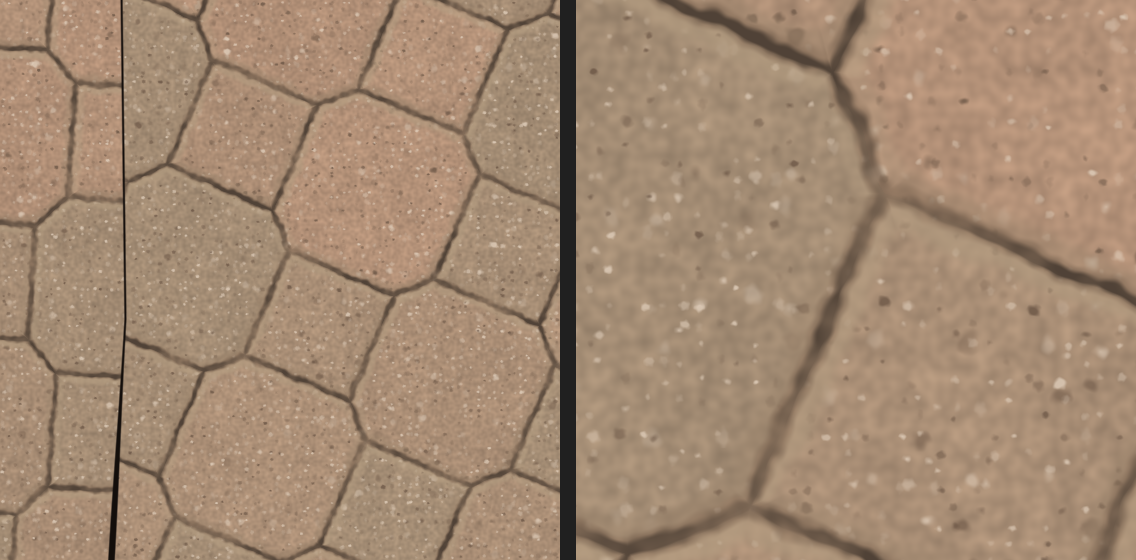
Left: the whole. Right: its middle third, enlarged.
Give the GLSL for this texture, as a WebGL 2 fragment shader.

```glsl
#version 300 es
precision highp float;
// Worn concrete paving of chamfered octagons with small squares between them.
// Two panels of the same lattice, turned differently, meet at a thin dark seam.
// Joints come from a distance function; grain and chips from noise and hashes.

#define CELL 0.366          // distance between octagon centres
#define SQUARE 0.395        // half diagonal of a square, in cells
#define JOINT 0.0042        // half width of the dark joint
#define RIM 0.021           // reach of the worn edge
#define WOBBLE 0.0045       // unevenness of the edges
#define GRAIN 0.085         // strength of the fine grain
#define CHIPS 0.34          // share of grid cells that hold a chip
#define RIGHT_TURN 0.380    // lattice angles, in radians
#define LEFT_TURN -0.855
#define RIGHT_ORIGIN vec2(0.672, 0.656)
#define LEFT_ORIGIN vec2(-0.027, 0.760)

uniform vec2 u_resolution;
out vec4 fragColor;

const vec3 WARM = vec3(0.702, 0.566, 0.468);
const vec3 COOL = vec3(0.640, 0.550, 0.455);
const vec3 PALE_RIM = vec3(0.705, 0.615, 0.505);
const vec3 SOIL = vec3(0.500, 0.408, 0.330);
const vec3 GROOVE = vec3(0.315, 0.260, 0.215);
const vec3 LIGHT_CHIP = vec3(0.870, 0.800, 0.725);
const vec3 DARK_CHIP = vec3(0.430, 0.345, 0.280);
const vec3 SEAM = vec3(0.075, 0.055, 0.045);

vec3 hash3(vec2 p) {
    vec3 a = fract(p.xyx * vec3(0.1031, 0.1030, 0.0973));
    a += dot(a, a.yxz + 33.33);
    return fract((a.xxy + a.yzz) * a.zyx);
}

float gradientDot(vec2 corner, vec2 offset) {
    float angle = 6.2832 * hash3(corner + 57.0).x;
    return dot(vec2(cos(angle), sin(angle)), offset);
}

// Gradient noise, roughly -0.7 to 0.7
float noise(vec2 p) {
    vec2 i = floor(p), f = fract(p);
    vec2 w = f * f * f * (f * (f * 6.0 - 15.0) + 10.0);
    vec2 e = vec2(1.0, 0.0);
    return mix(mix(gradientDot(i, f), gradientDot(i + e, f - e), w.x),
               mix(gradientDot(i + e.yx, f - e.yx), gradientDot(i + 1.0, f - 1.0), w.x), w.y);
}

// Distance to the nearest joint in canvas units; id is the stone's centre in cells
float jointDistance(vec2 p, out vec2 id) {
    vec2 q = abs(fract(p) - 0.5);
    float s = (q.x + q.y - SQUARE) * 0.7071;
    id = s < 0.0 ? floor(p) + 0.5 : floor(p + 0.5);
    return CELL * (s < 0.0 ? -s : min(s, min(q.x, q.y)));
}

// Embedded chips: one possible soft, irregular grain in each cell of a grid
vec3 addChips(vec3 color, vec2 uv, float scale, float pixel) {
    vec2 g = uv * scale, cell = floor(g);
    vec3 a = hash3(cell + scale), b = hash3(cell + scale * 3.0 + 11.0);
    vec2 d = fract(g) - mix(vec2(0.32), vec2(0.68), a.xy);
    float radius = mix(0.08, 0.22, b.x * b.x);
    float edge = length(d * vec2(1.0, 0.75 + 0.5 * b.y)) + 0.12 * noise(g * 4.0);
    float cover = 1.0 - smoothstep(radius - 0.09, radius + 0.09 + pixel * scale, edge);
    cover *= step(a.z, CHIPS) * mix(0.2, 0.85, b.y * b.y);
    return mix(color, b.z > 0.36 ? LIGHT_CHIP : DARK_CHIP, cover);
}

void main() {
    float unit = min(u_resolution.x, u_resolution.y);
    vec2 uv = gl_FragCoord.xy / unit;
    float pixel = 1.0 / unit;

    // Choose the panel on this side of the slightly bent seam
    float bend = uv.y - 0.43;
    float seamX = 0.224 - 0.012 * max(bend, 0.0) - 0.058 * max(-bend, 0.0);
    bool left = uv.x < seamX;
    float turn = left ? LEFT_TURN : RIGHT_TURN;
    mat2 toLattice = mat2(cos(turn), -sin(turn), sin(turn), cos(turn)) / CELL;
    vec2 wobble = WOBBLE * vec2(noise(uv * 28.0), noise(uv * 28.0 + 40.0));
    vec2 p = toLattice * (uv - (left ? LEFT_ORIGIN : RIGHT_ORIGIN) + wobble);

    // Joint distance and the direction from the joint into the stone
    vec2 id, unused, e = vec2(0.003, 0.0);
    float d = jointDistance(p, id);
    vec2 inward = vec2(jointDistance(p + toLattice * e, unused) - d,
                       jointDistance(p + toLattice * e.yx, unused) - d) / e.x;

    // Stone colour: warm and cool columns, redder squares higher up
    bool isSquare = fract(id.x) > 0.25;
    float warmth = isSquare ? 0.5 + 0.6 * id.y
                            : 0.5 + 0.45 * cos(3.14159 * id.x) * clamp(id.y + 1.0, 0.0, 1.0);
    vec3 tint = hash3(id * 2.0 + (left ? 71.0 : 23.0));
    vec3 color = mix(COOL, WARM, clamp(warmth + 0.3 * (tint.x - 0.5), 0.0, 1.0));
    color *= 0.98 + 0.03 * tint.y;

    // Broad stains, fine grain and chips
    color *= 1.0 + 0.05 * noise(uv * 13.0) + GRAIN * (noise(uv * 60.0) + 1.3 * noise(uv * 135.0));
    for (int i = 0; i < 3; i++)
        color = addChips(color, uv, 38.0 + 27.0 * float(i), pixel);

    // Worn rims: pale where they face the light, soiled where they turn away
    float facing = clamp(dot(-inward, vec2(-0.35, 0.94)), -1.0, 1.0);
    float rim = 1.0 - smoothstep(0.010, RIM, d + 0.006 * noise(uv * 45.0));
    color = mix(color, PALE_RIM, rim * (0.3 + 0.4 * max(facing, 0.0)));
    color = mix(color, SOIL, 0.3 * rim * max(-facing, 0.0));

    // Joints: a soiled band around a ragged groove partly filled with sand
    float ragged = d + 0.0035 * noise(uv * 80.0) + 0.0012 * facing;
    float band = 1.0 - smoothstep(JOINT * 0.8, JOINT * 2.2, ragged);
    color = mix(color, SOIL * (1.0 + 0.3 * noise(uv * 110.0)), 0.65 * band);
    float groove = 1.0 - smoothstep(JOINT * 0.2, JOINT * 1.1 + pixel, ragged);
    float openness = clamp(0.66 + 0.9 * noise(uv * 10.0 + 5.0) + 0.5 * noise(uv * 60.0), 0.1, 1.0);
    color = mix(color, GROOVE, groove * openness);

    // The seam between the panels, wider towards the bottom
    float seamHalf = mix(0.0058, 0.0018, smoothstep(0.0, 0.42, uv.y));
    float seam = 1.0 - smoothstep(seamHalf - pixel, seamHalf + pixel, abs(uv.x - seamX));
    color = mix(color, SEAM, seam);
    fragColor = vec4(color, 1.0);
}
```
